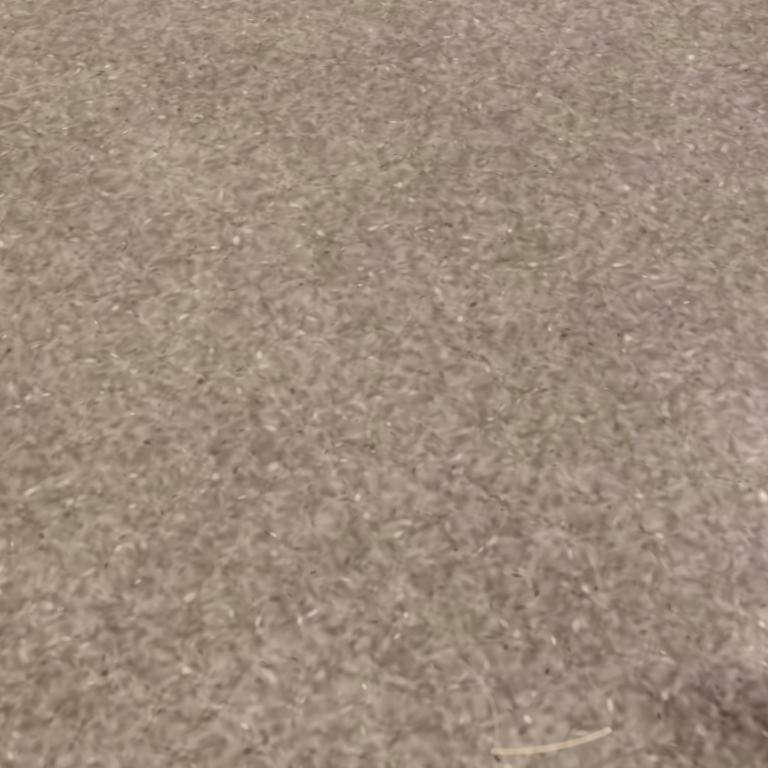
Write a WebGL 2 fragment shader that draws this texture.

```glsl
#version 300 es
precision highp float;
// Worn, sandy asphalt seen at a slant: soft noise grain on a receding plane,
// scattered pale and dark chips, broad stains and a dry straw.
// Grain shrinks and flattens towards the top through a perspective mapping.

uniform vec2 u_resolution;
out vec4 fragColor;

float hash(vec2 cell) {
    uvec2 q = uvec2(ivec2(cell)) * uvec2(1597u, 3812u) + uvec2(7919u, 104729u);
    uint n = (q.x ^ (q.y * 2699u)) * 747796405u;
    n = ((n >> 15u) ^ n) * 277803737u;
    n = ((n >> 16u) ^ n) * 668265u;
    return float((n >> 8u) & 0xffffu) / 65535.0;
}

float noise(vec2 p) {
    vec2 cell = floor(p);
    vec2 f = fract(p);
    f = f * f * (3.0 - 2.0 * f);
    return mix(mix(hash(cell), hash(cell + vec2(1, 0)), f.x),
               mix(hash(cell + vec2(0, 1)), hash(cell + vec2(1, 1)), f.x), f.y);
}

mat2 rotation(float angle) {
    float c = cos(angle), s = sin(angle);
    return mat2(c, s, -s, c);
}

// Blurred elliptical stones, one per cell; only a few are strong.
float chips(vec2 p, float seed) {
    vec2 home = floor(p);
    float sum = 0.0;
    for (int j = -1; j <= 1; j++) {
        for (int i = -1; i <= 1; i++) {
            vec2 cell = home + vec2(i, j);
            vec2 key = cell + seed;
            vec2 centre = cell + vec2(hash(key + 17.0), hash(key + 53.0));
            vec2 d = rotation(6.283 * hash(key + 91.0)) * (p - centre);
            d /= mix(0.13, 0.29, hash(key + 137.0)) * vec2(1.25, 0.8);
            float r2 = dot(d, d);
            sum += pow(hash(key + 211.0), 5.0) * exp(-r2 * (0.4 + 0.6 * r2));
        }
    }
    return sum;
}

// Coverage of a bowed fibre from a to b.
float fibre(vec2 p, vec2 a, vec2 b, float bow, float halfWidth) {
    vec2 along = b - a;
    float t = clamp(dot(p - a, along) / dot(along, along), 0.0, 1.0);
    vec2 side = normalize(vec2(-along.y, along.x));
    float d = length(p - a - along * t - side * bow * 4.0 * t * (1.0 - t));
    return 1.0 - smoothstep(halfWidth * 0.4, halfWidth * 1.6, d);
}

float blob(vec2 p, vec2 centre, vec2 radius) {
    vec2 d = (p - centre) / radius;
    return exp(-dot(d, d));
}

void main() {
    vec2 uv = gl_FragCoord.xy / u_resolution;

    // Receding ground plane
    float depth = 1.0 / (1.0 - 0.35 * uv.y);
    vec2 ground = vec2((uv.x - 0.5) * depth, 2.9 * depth) + 4.0;

    // Fine grain, bent by a slow warp and turned off the lattice
    vec2 warp = vec2(noise(ground * 31.0), noise(ground * 31.0 + 70.0)) * 0.012;
    vec2 g = ground + warp;
    float grain = 0.15 * (noise(rotation(0.5) * g * 72.0 + 900.0) - 0.5)
                + 0.13 * (noise(rotation(1.2) * g * 125.0 + 900.0) - 0.5);
    grain += 0.20 * chips(g * 38.0, 0.0) - 0.13 * chips(g * 44.0, 400.0);
    grain *= mix(1.08, 0.8, uv.y);

    // Broad unevenness and stains
    float mottle = 0.045 * (noise(ground * 5.0) - 0.5)
                 + 0.035 * (noise(rotation(0.7) * ground * 14.0) - 0.5);
    float light = 0.012 * (uv.y - 0.5);
    light += 0.04 * blob(uv, vec2(1.0, 0.46), vec2(0.16, 0.2));
    light -= 0.13 * blob(uv, vec2(0.98, 0.06), vec2(0.13, 0.07));
    light -= 0.03 * blob(uv, vec2(0.78, 0.17), vec2(0.16, 0.09));
    light += 0.10 * blob(uv, vec2(1.0, 0.16), vec2(0.06, 0.05));

    // Colour, drifting between yellowish and pinkish
    vec3 color = vec3(0.615, 0.547, 0.486) + grain + mottle + light;
    float tint = noise(ground * 9.0 + 33.0) - 0.5 + 0.5 * (noise(g * 45.0) - 0.5);
    color += tint * vec3(-0.008, 0.008, -0.022);
    color += 0.012 * (0.5 - uv.x) * vec3(0.2, 0.4, -1.5);

    // Dry straw and its faint stem
    float stem = fibre(uv, vec2(0.645, 0.025), vec2(0.600, 0.140), -0.018, 0.003);
    float straw = fibre(uv, vec2(0.643, 0.022), vec2(0.792, 0.049), -0.009, 0.0042);
    color = mix(color, vec3(0.72, 0.65, 0.57), 0.45 * stem);
    color = mix(color, vec3(0.81, 0.73, 0.62) + 0.4 * grain, 0.85 * straw);

    fragColor = vec4(clamp(color, 0.0, 1.0), 1.0);
}
```
